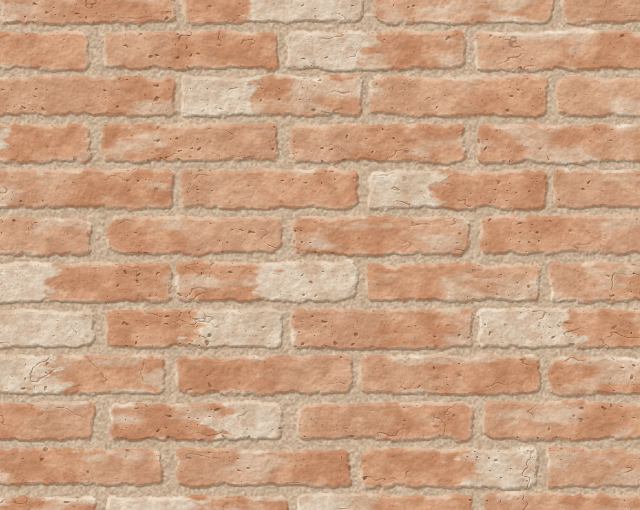
Give the GLSL for this texture, as a Shadertoy shader.

```glsl
// Weathered brick wall in running bond: about 11 courses, 3.4 bricks across.
// Rounded boxes with ragged edges form a relief lit from the upper left;
// lime washes, pits and cracks vary from brick to brick.

float hash(vec2 p) {
    vec3 q = fract(vec3(p.xyx) * 0.1031);
    q += dot(q, q.yzx + 33.33);
    return fract((q.x + q.y) * q.z);
}

float noise(vec2 p) {
    vec2 i = floor(p), f = fract(p);
    f = f * f * (3.0 - 2.0 * f);
    return mix(mix(hash(i), hash(i + vec2(1, 0)), f.x),
               mix(hash(i + vec2(0, 1)), hash(i + vec2(1, 1)), f.x), f.y);
}

float fbm(vec2 p) {
    float sum = 0.0, amp = 0.53;
    for (int i = 0; i < 4; i++) {
        sum += amp * noise(p);
        p = mat2(1.6, 1.2, -1.2, 1.6) * p + 17.3;
        amp *= 0.5;
    }
    return sum;
}

// Signed distance to the nearest brick; one unit is one course
float brickDistance(vec2 p, out vec2 id, out vec2 local) {
    float row = floor(p.y + 0.5);
    float shift = mod(row, 2.0) < 0.5 ? 2.25 - 0.021 * row : 3.58 + 0.027 * row;
    float col = floor((p.x - shift) / 4.04);
    id = vec2(col, row) + 20.0;
    local = vec2(p.x - shift - (col + 0.5) * 4.04, p.y - row);
    local += (vec2(hash(id), hash(id + 51.0)) - 0.5) * vec2(0.09, 0.04);
    vec2 halfSize = vec2(1.9, 0.405) + (hash(id + 83.0) - 0.5) * vec2(0.08, 0.03);
    float radius = 0.08 + 0.16 * hash(id + 29.0);
    vec2 q = abs(local) - halfSize + radius;
    float d = length(max(q, 0.0)) + min(max(q.x, q.y), 0.0) - radius;
    return d + (noise(p * 2.1) - 0.5) * 0.08 + (fbm(p * 6.0) - 0.5) * 0.13;
}

// Irregular holes, clustered in patches, one candidate per cell
float pits(vec2 p) {
    float patchy = smoothstep(0.4, 0.65, noise(p * 0.3 + 60.0));
    p += 0.35 * vec2(noise(p * 2.5), noise(p * 2.5 + 19.0));
    vec2 cell = floor(p);
    vec2 center = mix(vec2(0.25), vec2(0.75), vec2(hash(cell), hash(cell + 71.0)));
    float r = 0.07 + 0.18 * pow(hash(cell + 37.0), 3.0);
    float hole = 1.0 - smoothstep(r * 0.4, r, length((fract(p) - center) * vec2(0.7, 1.0)));
    return hole * step(0.5, hash(cell + 13.0)) * patchy;
}

// Short broken cracks, present only in patches
float cracks(vec2 p) {
    float line = 1.0 - smoothstep(0.0, 0.02, abs(fbm(p * vec2(1.1, 2.0) + 9.0) - 0.5));
    float broken = smoothstep(0.4, 0.65, noise(p * 3.0 + 70.0));
    return line * broken * smoothstep(0.5, 0.75, noise(p * 0.8 + 40.0));
}

float height(vec2 p) {
    vec2 id, local;
    float body = smoothstep(0.03, -0.06, brickDistance(p, id, local));
    float face = 0.14 + 0.14 * fbm(p * 3.5) + 0.09 * fbm(p * vec2(8.0, 10.0));
    face -= 0.07 * pits(p * 4.5) + 0.05 * cracks(p);
    float sand = 0.05 * noise(p * 20.0) + 0.06 * noise(p * 10.0);
    return mix(sand, face, body);
}

void mainImage(out vec4 fragColor, in vec2 fragCoord) {
    vec2 p = fragCoord / iResolution.xy * vec2(13.79, 10.99) + vec2(0.0, 0.084);
    vec2 toLight = vec2(-0.5, 0.86);
    vec2 id, local, otherId, otherLocal;
    float d = brickDistance(p, id, local);
    float brick = smoothstep(0.025, -0.025, d);
    float grain = noise(p * 21.0);
    float mottle = fbm(p * 2.6 + 5.0);

    // Fired clay, each brick with its own tone
    float tone = smoothstep(0.25, 0.8, mottle) + 0.4 * (hash(id + 7.0) - 0.5);
    vec3 clay = mix(vec3(0.745, 0.525, 0.39), vec3(0.83, 0.635, 0.50), clamp(tone, 0.0, 1.0));

    // Lime covers one end of some bricks and thinly veils others
    float side = hash(id + 3.0) < 0.65 ? -1.0 : 1.0;
    float start = mix(-0.4, 0.7, hash(id + 11.0));
    float ragged = (fbm(p * vec2(1.8, 4.0)) - 0.5) * 1.8;
    float coat = smoothstep(-0.12, 0.12, local.x * side - start + ragged);
    coat *= hash(id + 61.0) < 0.45 ? 0.92 : 0.2;
    coat *= 0.8 + 0.2 * smoothstep(0.25, 0.5, fbm(p * 4.0 + 12.0));
    float veil = 0.6 * smoothstep(0.54, 0.74, fbm(p * vec2(0.9, 2.4) + 31.0));
    veil += 0.5 * smoothstep(-0.12, 0.0, d) * smoothstep(0.4, 0.6, mottle);
    vec3 lime = mix(vec3(0.81, 0.72, 0.62), vec3(0.87, 0.81, 0.73), smoothstep(0.2, 0.65, fbm(p * 3.0)));
    clay = mix(clay, lime, clamp(max(coat, veil), 0.0, 1.0));
    float holes = 0.24 * pits(p * 4.5) + 0.16 * pits(p * 9.0 + 4.0) + 0.16 * cracks(p);
    clay *= 1.0 - holes * vec3(0.85, 1.05, 1.2);

    // Sandy mortar, lightly shaded below each brick
    vec3 mortar = mix(vec3(0.73, 0.62, 0.51), vec3(0.84, 0.75, 0.65),
                      0.55 * grain + 0.45 * fbm(p * 5.0));
    float caster = brickDistance(p + toLight * 0.06, otherId, otherLocal);
    mortar *= 1.0 - 0.1 * smoothstep(0.02, -0.04, caster);

    // Relief lighting with warm shadows, and fine grain
    float slope = (height(p) - height(p + toLight * 0.035)) / 0.035;
    vec3 color = mix(mortar, clay, brick);
    color *= 1.0 + 0.1 * clamp(slope, -2.0, 0.8) * vec3(0.85, 1.0, 1.15);
    color *= 1.0 + 0.06 * (grain - 0.5);
    fragColor = vec4(clamp(color, 0.0, 1.0), 1.0);
}
```
